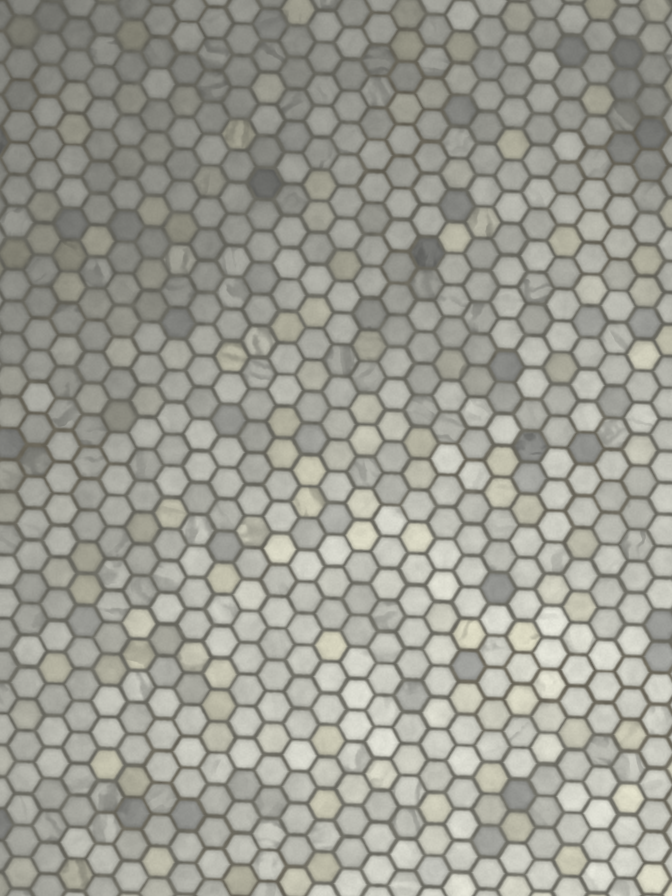
A WebGL 1 fragment shader for this texture:

```glsl
precision highp float;
// Honed marble hexagon mosaic: flat-topped tiles on a slightly turned lattice,
// each with its own tone, tint and soft veining, set in worn grey grout.
// A broad light falls from the lower right and fades to the top and left.
uniform vec2 u_resolution;

const float PITCH = 0.0472;                 // tile spacing down, in canvas widths
const float TILT = 0.035;                   // lattice rotation in radians
const vec2 ANCHOR = vec2(0.426, 0.800);     // centre of one tile
const vec2 PERIOD = vec2(1.7320508, 1.0);   // two interleaved rectangular grids
const float TILE_RADIUS = 0.445;            // centre to flat side, pitch = 1

const vec3 STONE = vec3(1.0, 1.003, 0.955);
const vec3 CREAM = vec3(1.02, 1.01, 0.905);
const vec3 DARK_GREY = vec3(0.76, 0.766, 0.745);
const vec3 GROUT = vec3(0.425, 0.422, 0.388);
const vec3 GROUT_STAIN = vec3(0.415, 0.400, 0.352);

float hash(vec2 p) {
  vec3 q = fract(p.xyx * vec3(0.1031, 0.1030, 0.0973));
  q += dot(q, q.yzx + 33.33);
  return fract((q.x + q.y) * q.z);
}

float noise(vec2 p) {
  vec2 i = floor(p), f = fract(p);
  f = f * f * (3.0 - 2.0 * f);
  return mix(mix(hash(i), hash(i + vec2(1.0, 0.0)), f.x),
             mix(hash(i + vec2(0.0, 1.0)), hash(i + vec2(1.0)), f.x), f.y);
}

float fbm(vec2 p) {
  float sum = 0.0, amp = 0.5;
  for (int i = 0; i < 3; i++) {
    sum += amp * noise(p);
    p = p * 2.03 + 17.7;
    amp *= 0.5;
  }
  return sum / 0.875;
}

vec2 rotate(vec2 p, float a) {
  float c = cos(a), s = sin(a);
  return vec2(c * p.x - s * p.y, s * p.x + c * p.y);
}

// Centre of the hexagon that holds q
vec2 hexCentre(vec2 q) {
  vec2 a = floor(q / PERIOD + 0.5) * PERIOD;
  vec2 b = (floor(q / PERIOD) + 0.5) * PERIOD;
  return dot(q - a, q - a) < dot(q - b, q - b) ? a : b;
}

float smoothMax(float a, float b, float k) {
  float h = max(k - abs(a - b), 0.0) / k;
  return max(a, b) + 0.25 * h * h * k;
}

// Flat-topped hexagon with softened corners
float hexDistance(vec2 p, float radius) {
  p = abs(p);
  return smoothMax(p.y, dot(p, vec2(0.8660254, 0.5)), 0.07) - radius;
}

float roomLight(vec2 uv) {
  float down = mix(0.755, 0.565, smoothstep(0.22, 0.96, uv.y));
  float across = mix(0.87, 1.04, smoothstep(-0.05, 0.65, uv.x));
  return down * across;
}

// Cloudy ground with broad smoky streaks running one way through a tile
float marble(vec2 p, vec2 id, float strength) {
  vec2 v = rotate(p, 6.2832 * hash(id + 51.0)) + 9.0 * id;
  float cloud = fbm(v * 2.2);
  float streak = noise(v * vec2(1.5, 5.0) + 1.5 * cloud);
  return 1.0 + 0.11 * (cloud - 0.5) - strength * smoothstep(0.45, 0.9, streak);
}

vec3 tileColour(vec2 p, vec2 centre, vec2 id) {
  float tone = 1.0 + 0.15 * (hash(id + 3.0) - 0.5) + 0.13 * (noise(centre * 0.35 + 40.0) - 0.5);
  vec3 tint = mix(STONE, CREAM, smoothstep(0.70, 1.0, hash(id + 11.0)));
  tint = mix(tint, DARK_GREY, smoothstep(0.88, 1.0, hash(id + 23.0)));
  float strength = 0.02 + 0.17 * smoothstep(0.75, 1.0, hash(id + 37.0));
  return tint * tone * marble(p, id, strength);
}

void main() {
  vec2 uv = gl_FragCoord.xy / u_resolution;
  vec2 q = rotate(gl_FragCoord.xy / u_resolution.x - ANCHOR, TILT) / PITCH;
  float pixel = 1.0 / (u_resolution.x * PITCH);
  float light = roomLight(uv);

  // Hand-set tiles: small shifts in place and size
  vec2 centre = hexCentre(q);
  vec2 id = floor(centre * 2.0 / PERIOD + 0.5);
  vec2 shift = 0.028 * (vec2(hash(id + 71.0), hash(id + 83.0)) - 0.5);
  vec2 p = q - centre - shift;
  float d = hexDistance(p, TILE_RADIUS + 0.016 * (hash(id + 97.0) - 0.5));
  d += 0.014 * (noise(q * 9.0) - 0.5);

  // Grout with faint stains and uneven wear
  vec3 grout = mix(GROUT, GROUT_STAIN, smoothstep(0.45, 0.8, fbm(q * 0.3 + 8.0)));
  grout *= (0.72 + 0.40 * light) * (0.93 + 0.14 * noise(q * 4.0));

  // Tile face with eased edge
  vec3 tile = tileColour(p, centre, id) * light;
  tile *= 1.03 - 0.10 * smoothstep(-0.16, 0.0, d);

  float soft = max(0.05, 0.8 * pixel);
  vec3 colour = mix(tile, grout, smoothstep(-soft, soft, d));
  colour *= 1.0 + 0.03 * (noise(q * 18.0) - 0.5);
  gl_FragColor = vec4(clamp(colour, 0.0, 1.0), 1.0);
}
```
